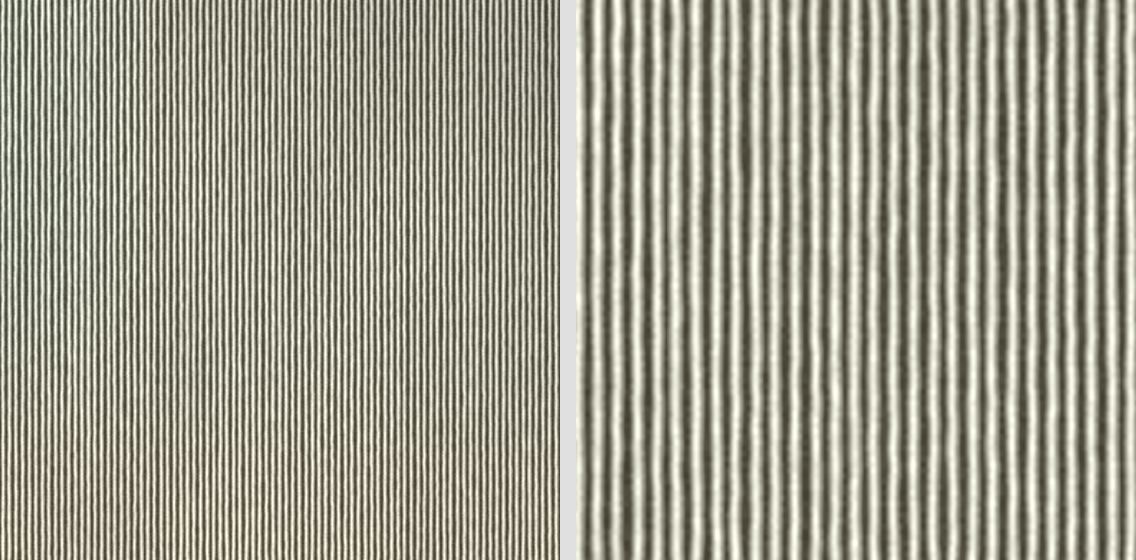
Left: the whole. Right: its middle third, enlarged.
This texture is drawn by a WebGL 2 fragment shader. Its source:

```glsl
#version 300 es
precision highp float;

uniform vec2 u_resolution;
out vec4 outColor;

float hash(vec2 p) {
  return fract(sin(dot(p, vec2(127.1, 311.7))) * 43758.5453);
}

float noise(vec2 p) {
  vec2 cell = floor(p);
  vec2 f = fract(p);
  f = f * f * (3.0 - 2.0 * f);
  float low = mix(hash(cell), hash(cell + vec2(1.0, 0.0)), f.x);
  float high = mix(hash(cell + vec2(0.0, 1.0)), hash(cell + vec2(1.0, 1.0)), f.x);
  return mix(low, high, f.y);
}

// Brightness across one rib: 1 on the crest, 0 in the groove
float ribProfile(float offset, float width) {
  float lit = 1.0 - smoothstep(0.0, width, abs(offset) * 2.0);
  // Faint sheen on the right flank
  return lit + 0.09 * smoothstep(0.2, 0.34, offset) * (1.0 - smoothstep(0.34, 0.48, offset));
}

void main() {
  vec2 uv = gl_FragCoord.xy / u_resolution;

  // Vertical ribs
  float x = uv.x * 85.0 + 0.08;
  float rib = floor(x);

  // Hand-made irregularity along each rib
  float sway = noise(vec2(rib * 3.7, uv.y * 14.0)) - 0.5;
  float ripple = noise(vec2(rib * 5.3 + 40.0, uv.y * 75.0)) - 0.5;
  float shift = 0.08 * (hash(vec2(rib, 4.0)) - 0.5) + 0.08 * sway + 0.08 * ripple;
  float width = 0.95 + 0.1 * (hash(vec2(rib, 9.0)) - 0.5)
              + 0.14 * (noise(vec2(rib * 2.9 + 80.0, uv.y * 50.0)) - 0.5);
  float light = ribProfile(fract(x) - 0.5 + shift, width);

  // Worn crests and fine grain
  light *= 0.94 + 0.12 * noise(vec2(rib * 4.1 + 17.0, uv.y * 90.0));
  float grain = noise(uv * 300.0) - 0.5;

  vec3 groove = vec3(0.29, 0.28, 0.22);
  vec3 crest = vec3(0.95, 0.95, 0.89);
  vec3 color = mix(groove, crest, light) + 0.08 * grain;

  // Soft stains, darker upper right, warm base and cool left side
  float stain = noise(uv * vec2(9.0, 3.0) + 5.0) - 0.5;
  color *= 1.0 + 0.06 * stain - 0.09 * smoothstep(0.5, 1.0, uv.y) * smoothstep(0.3, 0.8, uv.x);
  color += vec3(0.018, 0.0, -0.004) * (1.0 - smoothstep(0.0, 0.4, uv.y));
  color += vec3(-0.012, 0.008, 0.012) * (1.0 - smoothstep(0.0, 0.4, uv.x)) * smoothstep(0.2, 0.6, uv.y);

  outColor = vec4(clamp(color, 0.0, 1.0), 1.0);
}
```
